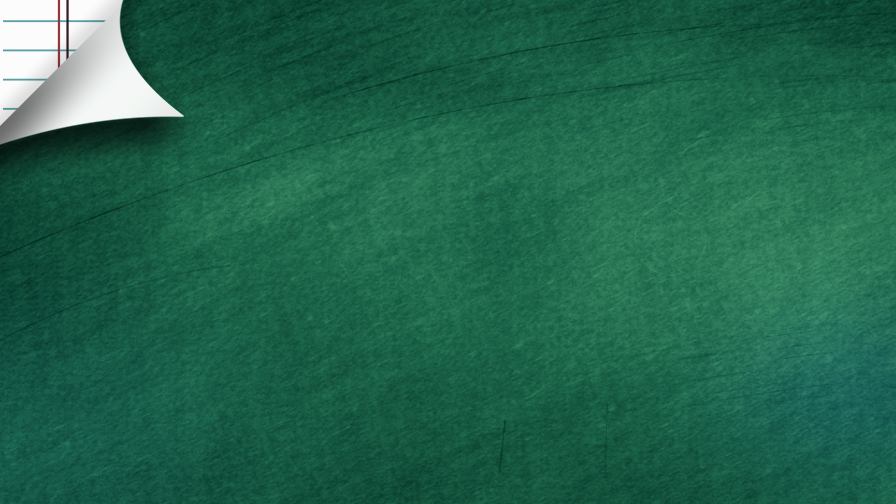
Write a WebGL 1 fragment shader that draws this texture.

```glsl
precision highp float;
// A scuffed green chalkboard with a curled paper corner at the upper left.
// Broad glows set the board tone, stretched noise adds grain, and parabolas
// shape the long scratches and the edges of the curl.
uniform vec2 u_resolution;

const vec3 BOARD_DARK = vec3(0.01, 0.19, 0.14);
const vec3 BOARD_MID = vec3(0.11, 0.40, 0.29);
const vec3 BOARD_LIGHT = vec3(0.29, 0.62, 0.44);
const vec3 BLUE_TINT = vec3(-0.01, -0.01, 0.06);
const vec3 PAPER = vec3(0.99);
const vec3 RULE_TEAL = vec3(0.35, 0.62, 0.64);
const vec3 MARGIN_RED = vec3(0.58, 0.20, 0.24);
const vec3 MARGIN_DARK = vec3(0.20, 0.10, 0.14);
const vec2 GRAIN_DIR = vec2(0.90, -0.43);
const float FOLD = 0.25;          // paper folds where x + y equals this
const float TIP_X = 0.364;        // rightmost point of the curl
const float RULE_GAP = 0.058;
const float RULE_START = 0.042;
const float GRAIN = 0.34;

float hash(vec2 p) {
  return fract(sin(dot(p, vec2(127.1, 311.7))) * 43758.5453);
}

float noise(vec2 p) {
  vec2 i = floor(p), f = fract(p);
  f = f * f * (3.0 - 2.0 * f);
  return mix(mix(hash(i), hash(i + vec2(1.0, 0.0)), f.x),
             mix(hash(i + vec2(0.0, 1.0)), hash(i + 1.0), f.x), f.y);
}

float fbm(vec2 p) {
  float sum = 0.0, amp = 0.5;
  for (int i = 0; i < 4; i++) {
    sum += amp * (noise(p) - 0.5);
    p = p * 2.03 + 7.1;
    amp *= 0.55;
  }
  return sum;
}

float glow(vec2 p, vec2 center, vec2 radius) {
  vec2 d = (p - center) / radius;
  return exp(-dot(d, d));
}

float parabola(float x, float vertex, float base, float bend) {
  return base + bend * (x - vertex) * (x - vertex);
}

// Soft line of the given half width around distance zero
float stroke(float d, float halfWidth) {
  float aa = 0.7 / u_resolution.y;
  return 1.0 - smoothstep(halfWidth - aa, halfWidth + aa, abs(d));
}

float segment(vec2 p, vec2 a, vec2 b) {
  vec2 ab = b - a;
  return length(p - a - ab * clamp(dot(p - a, ab) / dot(ab, ab), 0.0, 1.0));
}

float ring(vec2 p, vec2 center, vec2 radius) {
  return (length((p - center) / radius) - 1.0) * min(radius.x, radius.y);
}

vec3 board(vec2 p) {
  vec2 g = vec2(dot(p, GRAIN_DIR), dot(p, vec2(-GRAIN_DIR.y, GRAIN_DIR.x)));
  float upperArc = p.y - parabola(p.x, 1.62, 0.0463, 0.162);
  float longArc = p.y - parabola(p.x, 1.62, 0.150, 0.137);
  float lowArc = p.y - parabola(p.x, 0.58, 0.520, 0.463);

  // Broad light and dark areas
  float tone = 0.40;
  tone += 0.17 * glow(p, vec2(0.97, 0.43), vec2(0.70, 0.33));
  tone += 0.26 * glow(p, vec2(1.62, 0.53), vec2(0.36, 0.30));
  tone += 0.13 * glow(g, vec2(0.31, 0.58), vec2(0.20, 0.035));
  tone -= 0.22 * glow(p, vec2(0.42, 0.02), vec2(0.42, 0.17));
  tone -= 0.19 * glow(p, vec2(0.03, 0.50), vec2(0.28, 0.22));
  tone -= 0.20 * glow(p, vec2(1.70, 0.00), vec2(0.45, 0.11));
  tone -= 0.13 * glow(p, vec2(0.82, 0.17), vec2(0.25, 0.06));
  tone -= 0.10 * glow(p, vec2(1.02, 0.47), vec2(0.13, 0.09));
  tone -= 0.10 * glow(p, vec2(0.95, 1.00), vec2(0.65, 0.16));

  // Clouds, wiped streaks, vertical wear and fine grain
  float top = 1.0 - smoothstep(0.1, 0.5, p.y);
  tone += 0.16 * fbm(p * 5.0);
  tone += 0.15 * fbm(g * vec2(7.0, 55.0));
  tone += 0.16 * fbm(vec2(p.x * 3.0, longArc * 60.0)) * top;
  tone += 0.10 * fbm(vec2(p.x * 45.0, p.y * 5.0));
  tone += GRAIN * fbm(g * vec2(120.0, 230.0));
  tone += 0.12 * (noise(p * 280.0) - 0.5);

  // Sparse hairlines that follow the sweep of the wiping
  float sweepZone = max(0.8 * top, glow(p, vec2(1.60, 0.72), vec2(0.40, 0.12)));
  float hair = noise(vec2(p.x * 5.0, (longArc + 0.12 * p.x) * 190.0));
  tone -= 0.16 * smoothstep(0.72, 0.95, hair) * sweepZone;
  float fleck = noise(g * vec2(35.0, 150.0) + 31.0);
  tone += 0.12 * smoothstep(0.80, 0.98, fleck);

  // Long dark scratches
  float wear = 0.3 + 0.7 * noise(p * 24.0);
  float dark = stroke(longArc, 0.0013) * (1.0 - 0.6 * smoothstep(1.1, 1.5, p.x));
  dark += stroke(upperArc, 0.0013) * smoothstep(0.60, 0.75, p.x) * (1.0 - 0.7 * smoothstep(1.2, 1.6, p.x));
  dark += 0.7 * stroke(lowArc, 0.0013) * (1.0 - smoothstep(0.35, 0.6, p.x));
  dark += stroke(segment(p, vec2(1.002, 0.835), vec2(0.991, 0.936)), 0.0016);
  dark += 0.5 * stroke(segment(p, vec2(1.205, 0.80), vec2(1.201, 0.937)), 0.0012);
  tone -= 0.34 * dark * wear;

  // Faint pale loops and scrapes
  float pale = stroke(ring(g, vec2(1.132, 0.924), vec2(0.115, 0.075)), 0.0012);
  pale += 0.6 * stroke(ring(p, vec2(1.33, 0.475), vec2(0.07)), 0.0012);
  pale += 0.7 * stroke(segment(p, vec2(0.62, 0.43), vec2(0.73, 0.61)), 0.0012);
  tone += 0.20 * pale * smoothstep(0.3, 0.7, noise(p * 30.0));

  tone = clamp(tone, 0.0, 1.0);
  vec3 color = mix(BOARD_DARK, BOARD_MID, min(tone, 0.5) * 2.0);
  color = mix(color, BOARD_LIGHT, max(tone - 0.5, 0.0) * 2.0);
  float blue = glow(p, vec2(1.70, 0.78), vec2(0.25, 0.18));
  blue += 0.5 * glow(p, vec2(0.05, 0.88), vec2(0.40, 0.28));
  return color + BLUE_TINT * blue;
}

vec3 ruledPaper(vec2 p) {
  float row = mod(p.y - RULE_START + 0.5 * RULE_GAP, RULE_GAP) - 0.5 * RULE_GAP;
  vec3 color = mix(PAPER, RULE_TEAL, stroke(row, 0.0018) * step(0.005, p.x));
  color = mix(color, MARGIN_RED, stroke(p.x - 0.117, 0.0022));
  color = mix(color, MARGIN_DARK, stroke(p.x - 0.134, 0.0022));
  return color * (1.0 - 0.12 * smoothstep(-0.06, 0.0, p.x + p.y - FOLD));
}

vec3 curl(vec2 p) {
  float across = p.x + p.y - FOLD;
  float foldShade = mix(0.42, 0.86, smoothstep(-0.26, 0.22, p.x - p.y));
  float shade = mix(foldShade, 0.97, smoothstep(0.0, 0.15, across));
  shade -= 0.06 * smoothstep(0.20, 0.36, across);
  return shade * vec3(0.985, 1.0, 0.99);
}

void main() {
  vec2 p = gl_FragCoord.xy / u_resolution.y;
  p.y = 1.0 - p.y;                // measure down from the top edge
  float aa = 1.0 / u_resolution.y;
  float rightGap = p.x - parabola(p.y, 0.042, 0.238, 3.6);
  float lowerGap = p.y - parabola(p.x, 0.336, 0.2315, 0.49);

  // Cast shadow below and beside the curl
  float below = smoothstep(-0.02, 0.01, lowerGap) * (1.0 - smoothstep(0.0, 0.10, lowerGap));
  below *= 1.0 - smoothstep(0.28, 0.40, p.x);
  float beside = (1.0 - smoothstep(0.0, 0.05, rightGap)) * (1.0 - smoothstep(0.12, 0.25, p.y));
  vec3 color = board(p) * (1.0 - max(0.68 * below, 0.25 * beside));

  // Sheet, then its folded flap
  vec3 sheet = mix(ruledPaper(p), curl(p), smoothstep(-aa, aa, p.x + p.y - FOLD));
  float outside = max(max(rightGap, lowerGap), p.x - TIP_X);
  color = mix(color, sheet, 1.0 - smoothstep(-aa, aa, outside));
  gl_FragColor = vec4(color, 1.0);
}
```
